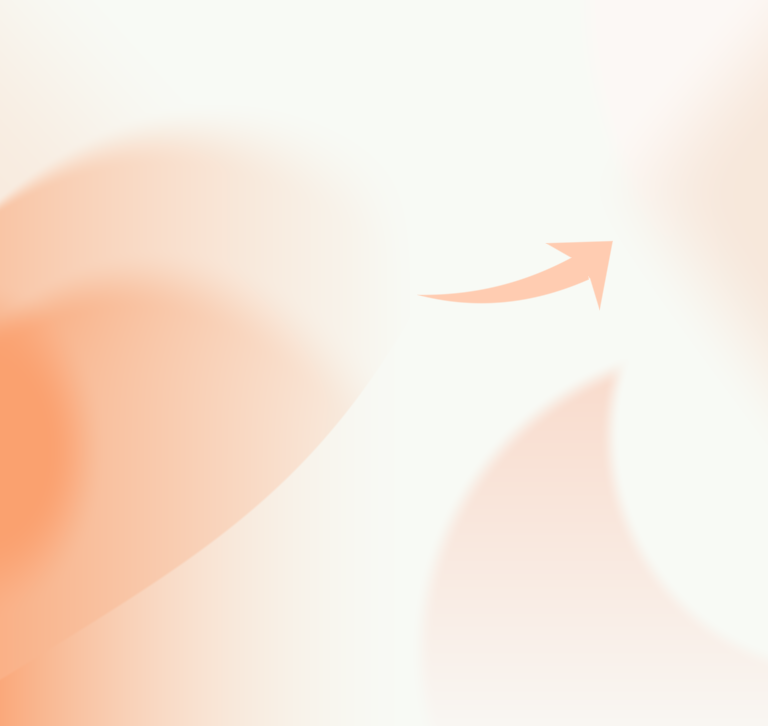
A Shadertoy shader for this background:

```glsl
// A pale abstract backdrop: a glowing peach leaf on the left, a soft crescent
// and a blurred corner on the right, and a small curved arrow between them.
// Each part is a curve or distance function turned into a mask of varying blur.

// Coverage of a shape, 1 where distance d is well below zero.
float cover(float d, float blur) {
    return 1.0 - smoothstep(-blur, blur, d);
}

// Strength of the peach tint for the leaf and the glows around it.
float leafTint(vec2 p, float px) {
    float u = p.x / 0.5785;
    float fade = max(1.0 - u, 0.0);

    // Corner haze above, outer petal over it
    float tint = 0.16 * (1.0 - smoothstep(0.0, 0.42, p.x + 0.9 * max(p.y - 0.72, 0.0)));
    float outerTop = 0.814 - 1.32 * (p.x - 0.27) * (p.x - 0.27);
    float outer = 0.55 * pow(fade, 1.4) + 0.03 * smoothstep(0.0, 0.2, fade);
    tint = mix(tint, outer, cover(p.y - outerTop, 0.012 + 0.13 * p.x));

    // Inner petal with a warmer upper rim
    float innerTop = 0.615 - 1.8 * (p.x - 0.2) * (p.x - 0.2);
    float depth = max(innerTop - p.y, 0.0);
    float inner = 0.80 * pow(fade, 0.9) + 0.08 * fade * exp(-depth * depth * 120.0);
    tint = mix(tint, inner, cover(p.y - innerTop, 0.028 + 0.08 * p.x));

    // Deep core at the left border
    float core = length((p - vec2(-0.02, 0.38)) / vec2(0.15, 0.21));
    tint = mix(tint, 0.97, 1.0 - smoothstep(0.55, 1.12, core));

    // Crisp lower rim, with a sideways glow beneath
    float rim = 0.0634 + 0.358 * u + 0.165 * pow(max(u, 0.0), 4.2);
    float below = 0.89 * pow(fade, 1.9);
    return mix(below, tint, cover((rim - p.y) * 0.75, 1.5 * px));
}

// Signed distance to the concave arrow head.
float arrowHead(vec2 p) {
    vec2 v[5] = vec2[5](vec2(0.844, 0.668), vec2(0.752, 0.665), vec2(0.787, 0.645),
                        vec2(0.813, 0.616), vec2(0.826, 0.573));
    float d = 1e3;
    float side = 1.0;
    for (int i = 0; i < 5; i++) {
        vec2 a = v[i];
        vec2 b = v[(i + 1) % 5];
        vec2 e = b - a;
        vec2 w = p - a;
        vec2 gap = w - e * clamp(dot(w, e) / dot(e, e), 0.0, 1.0);
        d = min(d, length(gap));
        if ((a.y > p.y) != (b.y > p.y) && p.x < a.x + e.x * (p.y - a.y) / e.y) side = -side;
    }
    return side * d;
}

// Tapered shaft between two curves, joined to the head.
float arrow(vec2 p) {
    float x = p.x - 0.5758;
    float top = 0.5937 + 0.051 * pow(max(x, 0.0) / 0.2107, 2.2);
    float t = x / 0.2369;
    float bottom = 0.5937 - 0.0618 * t + 0.0839 * t * t;
    float shaft = 0.94 * max(p.y - top, bottom - p.y);
    shaft = max(shaft, max(-x, p.x - 0.811));
    return min(shaft, arrowHead(p));
}

void mainImage(out vec4 fragColor, in vec2 fragCoord) {
    vec2 p = fragCoord / iResolution.y;
    p.x *= 1.0579 * iResolution.y / iResolution.x;
    float px = 1.0 / iResolution.y;

    vec3 paper = vec3(0.973, 0.980, 0.961);
    vec3 peach = vec3(0.980, 0.620, 0.420);
    vec3 color = mix(paper, peach, leafTint(p, px));

    // Faint pink veil at the top right
    float veilEdge = 0.792 + 0.9 * (1.0 - p.y) * (1.0 - p.y);
    float veil = smoothstep(0.0, 0.04, p.x - veilEdge) * smoothstep(0.6, 0.8, p.y);
    color = mix(color, vec3(0.990, 0.973, 0.961), veil);

    // Blurred rounded wedge entering from the right
    float lower = dot(p - vec2(0.88, 0.67), vec2(-0.8, -0.6));
    float upper = dot(p - vec2(0.895, 0.821), vec2(-0.74, 0.67));
    float gap = lower - upper;
    float wedge = 0.5 * (lower + upper + sqrt(gap * gap + 0.004));
    color = mix(color, vec3(0.969, 0.908, 0.860), 1.0 - smoothstep(-0.12, 0.045, wedge));

    // Crescent: one disc minus another, paler toward the bottom
    float disc = length(p - vec2(1.0, 0.098)) - 0.419;
    float bite = 0.329 - length(p - vec2(1.169, 0.401));
    float crescent = cover(disc, 0.016) * cover(bite, 0.014);
    vec3 crescentColor = mix(vec3(0.976, 0.965, 0.950), vec3(0.976, 0.863, 0.806),
                             clamp(p.y / 0.47, 0.0, 1.0));
    color = mix(color, crescentColor, crescent);

    // Arrow
    color = mix(color, vec3(1.0, 0.800, 0.694), cover(arrow(p), px));

    fragColor = vec4(color, 1.0);
}
```
